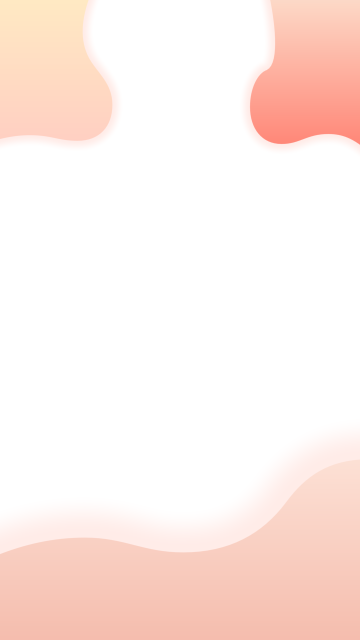
Give the GLSL for this background, as a WebGL 1 fragment shader.

```glsl
precision highp float;
// Soft white backdrop with two glowing peach blobs at the top and a rosy wave at the bottom.
uniform vec2 u_resolution;

// Canvas spans 9 x 16 units, origin at the lower left
const vec2 CANVAS = vec2(9.0, 16.0);
const int CURVE_STEPS = 16;

const vec3 PAPER = vec3(1.0);
const vec3 GLOW = vec3(1.0, 0.925, 0.91);
const vec3 CREAM_TOP = vec3(1.0, 0.915, 0.765);
const vec3 CREAM_LOW = vec3(1.0, 0.81, 0.76);
const vec3 CORAL_TOP = vec3(0.99, 0.85, 0.78);
const vec3 CORAL_LOW = vec3(1.0, 0.53, 0.47);
const vec3 ROSE_TOP = vec3(0.99, 0.88, 0.835);
const vec3 ROSE_LOW = vec3(0.96, 0.74, 0.68);

const float BLOB_BASE = 12.4;
const float WAVE_CREST = 4.52;
const vec2 BLOB_GLOW = vec2(0.0, 0.29);   // distances where the glow starts and ends fading
const vec2 WAVE_GLOW = vec2(0.12, 1.1);

// Outline being traced: pen position, nearest distance, sign of crossings below
struct Path {
  vec2 pen;
  float dist;
  float side;
};

Path moveTo(vec2 start) {
  return Path(start, 100.0, 1.0);
}

void lineTo(inout Path path, vec2 p, vec2 end) {
  vec2 edge = end - path.pen;
  vec2 rel = p - path.pen;
  float along = clamp(dot(rel, edge) / dot(edge, edge), 0.0, 1.0);
  path.dist = min(path.dist, length(rel - edge * along));
  // Each outline piece below the point flips inside and outside
  if ((path.pen.x > p.x) != (end.x > p.x)) {
    if (rel.y > edge.y * rel.x / edge.x) path.side = -path.side;
  }
  path.pen = end;
}

// Cubic Bezier from the pen, flattened to short lines
void curveTo(inout Path path, vec2 p, vec2 c1, vec2 c2, vec2 end) {
  vec2 start = path.pen;
  for (int i = 1; i <= CURVE_STEPS; i++) {
    float t = float(i) / float(CURVE_STEPS);
    float s = 1.0 - t;
    vec2 point = s * s * (s * start + 3.0 * t * c1) + t * t * (3.0 * s * c2 + t * end);
    lineTo(path, p, point);
  }
}

// Signed distances, negative inside
float creamBlob(vec2 p) {
  Path path = moveTo(vec2(2.25, 16.1));
  curveTo(path, p, vec2(2.04, 15.54), vec2(1.98, 15.0), vec2(2.23, 14.54));
  curveTo(path, p, vec2(2.44, 14.17), vec2(2.81, 13.92), vec2(2.81, 13.38));
  curveTo(path, p, vec2(2.81, 12.83), vec2(2.48, 12.48), vec2(1.94, 12.48));
  curveTo(path, p, vec2(1.46, 12.48), vec2(1.29, 12.62), vec2(0.75, 12.62));
  curveTo(path, p, vec2(0.46, 12.62), vec2(0.21, 12.58), vec2(-0.1, 12.5));
  return path.dist * path.side;
}

float coralBlob(vec2 p) {
  Path path = moveTo(vec2(6.73, 16.12));
  curveTo(path, p, vec2(6.85, 15.58), vec2(7.02, 14.42), vec2(6.67, 14.25));
  curveTo(path, p, vec2(6.44, 14.17), vec2(6.25, 13.79), vec2(6.25, 13.33));
  curveTo(path, p, vec2(6.25, 12.79), vec2(6.54, 12.4), vec2(7.04, 12.4));
  curveTo(path, p, vec2(7.5, 12.4), vec2(7.67, 12.65), vec2(8.21, 12.65));
  curveTo(path, p, vec2(8.58, 12.65), vec2(8.83, 12.52), vec2(9.12, 12.29));
  return path.dist * path.side;
}

float roseWave(vec2 p) {
  Path path = moveTo(vec2(-0.12, 2.1));
  curveTo(path, p, vec2(0.62, 2.4), vec2(1.35, 2.56), vec2(2.12, 2.56));
  curveTo(path, p, vec2(3.12, 2.56), vec2(3.58, 2.19), vec2(4.58, 2.19));
  curveTo(path, p, vec2(5.73, 2.19), vec2(6.56, 2.65), vec2(7.15, 3.44));
  curveTo(path, p, vec2(7.65, 4.12), vec2(8.23, 4.5), vec2(9.17, 4.52));
  return -path.dist * path.side;   // filled below the line
}

// Glow around a shape, then its smooth-edged fill
vec3 paint(vec3 base, vec3 fill, float dist, vec2 glow, float pixel) {
  base = mix(GLOW, base, smoothstep(glow.x, glow.y, dist));
  return mix(fill, base, smoothstep(-0.7 * pixel, 0.7 * pixel, dist));
}

void main() {
  vec2 p = gl_FragCoord.xy / u_resolution * CANVAS;
  float pixel = CANVAS.y / u_resolution.y;

  // Vertical gradients
  float blobHeight = clamp((p.y - BLOB_BASE) / (CANVAS.y - BLOB_BASE), 0.0, 1.0);
  float waveHeight = clamp(p.y / WAVE_CREST, 0.0, 1.0);
  vec3 cream = mix(CREAM_LOW, CREAM_TOP, blobHeight);
  vec3 coral = mix(CORAL_LOW, CORAL_TOP, blobHeight);
  vec3 rose = mix(ROSE_LOW, ROSE_TOP, waveHeight);

  vec3 color = PAPER;
  color = paint(color, cream, creamBlob(p), BLOB_GLOW, pixel);
  color = paint(color, coral, coralBlob(p), BLOB_GLOW, pixel);
  color = paint(color, rose, roseWave(p), WAVE_GLOW, pixel);
  gl_FragColor = vec4(color, 1.0);
}
```
